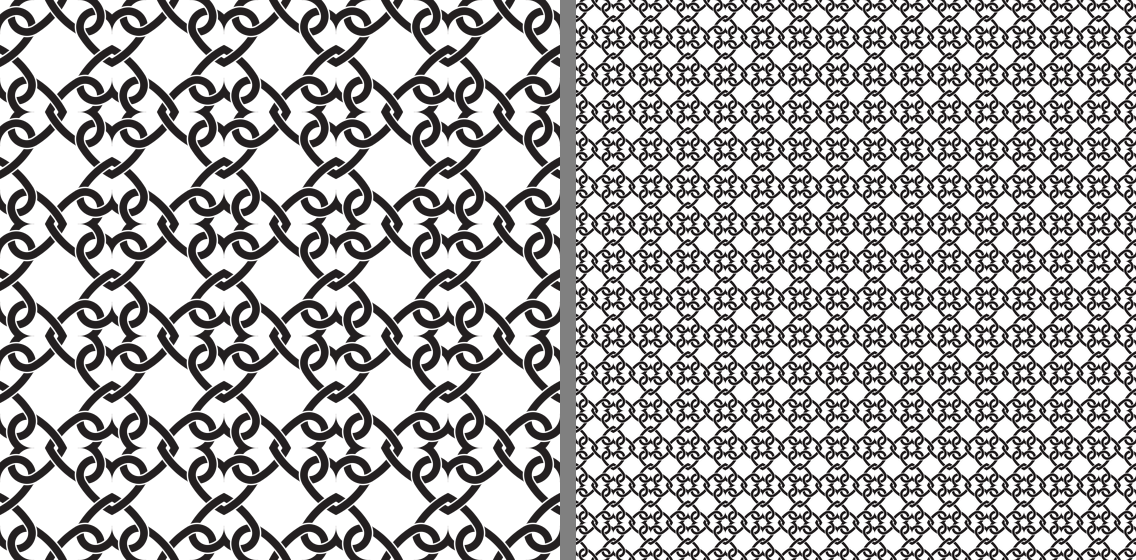
Left, the tile; right, the same tile 3 across and 3 down.
This pattern is drawn by a Shadertoy shader. Its source:

```glsl
// Woven lattice of interlaced hearts: four hearts point outward from each star.
// A heart is three tangent arcs; quarter-turn symmetry folds each cell to one
// quadrant, where four strands are painted in over-under order with white gaps.

const float PI = 3.14159265;

// Distance to a circular arc running between two angles
float arcDistance(vec2 p, vec2 center, float radius, float from, float to) {
    p -= center;
    float middle = 0.5 * (from + to);
    float reach = 0.5 * (to - from);
    float offset = mod(atan(p.y, p.x) - middle + PI, 2.0 * PI) - PI;
    float angle = middle + clamp(offset, -reach, reach);
    return length(p - radius * vec2(cos(angle), sin(angle)));
}

// Half a heart, x >= 0, tip toward +y; end arcs overrun the axis to miter
float heartDistance(vec2 p) {
    float side = arcDistance(p, vec2(-0.329, -0.057), 0.70, 0.559, 1.26);
    float lobe = arcDistance(p, vec2(0.146, 0.240), 0.14, -1.833, 0.559);
    float cusp = arcDistance(p, vec2(0.160, 0.292), 0.194, -3.18, -1.833);
    return min(side, min(lobe, cusp));
}

// Paint a strand with a clear margin that cuts whatever lies below
float paintStrand(float ink, float distance, float blur) {
    float halfWidth = 0.034;
    float margin = halfWidth + 0.013;
    ink *= smoothstep(margin - blur, margin + blur, distance);
    return max(ink, 1.0 - smoothstep(halfWidth - blur, halfWidth + blur, distance));
}

void mainImage(out vec4 fragColor, in vec2 fragCoord) {
    const float repeats = 5.0;
    vec2 cell = fract(fragCoord / iResolution.xy * repeats + 0.5) - 0.5;
    float blur = 0.7 * repeats / min(iResolution.x, iResolution.y);

    // Quarter turns into the upper right quadrant
    for (int turn = 0; turn < 3; turn++) {
        if (cell.x < 0.0 || cell.y < 0.0) cell = vec2(cell.y, -cell.x);
    }

    // Own hearts, then the tips reaching in from neighboring cells
    float top = heartDistance(cell);
    float right = heartDistance(cell.yx);
    float aboveTip = heartDistance(vec2(cell.x, 1.0 - cell.y));
    float besideTip = heartDistance(vec2(cell.y, 1.0 - cell.x));

    // The two lobes swap order between their inner and outer crossings
    bool outer = cell.x + cell.y > 0.38;
    float ink = paintStrand(0.0, besideTip, blur);
    ink = paintStrand(ink, outer ? right : top, blur);
    ink = paintStrand(ink, outer ? top : right, blur);
    ink = paintStrand(ink, aboveTip, blur);

    fragColor = vec4(mix(vec3(1.0), vec3(0.137, 0.122, 0.125), ink), 1.0);
}
```
